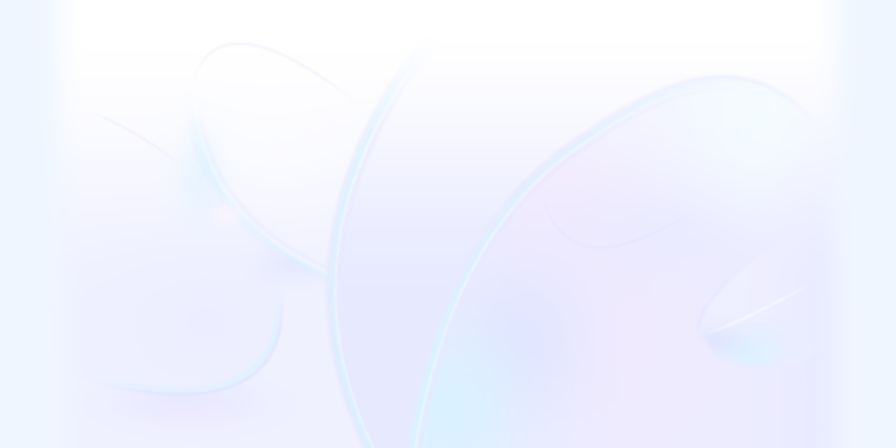
This background is drawn by a WebGL 1 fragment shader. Its source:

```glsl
precision highp float;
// Pale iridescent glass petals floating on a white to lavender backdrop.
// Each rim is a quadratic curve with a signed distance; the rims bound soft
// fills, and blurred colour spots give the pearly tints.

uniform vec2 u_resolution;

#define RIM_WIDTH 0.011
#define RIM_STRENGTH 0.75
#define HAIR_WIDTH 0.0035
#define HAIR_STRENGTH 0.42
#define EDGE_SOFTNESS 0.005
#define SIDE_FADE 0.19

const vec3 WHITE = vec3(1.0, 1.0, 1.0);
const vec3 MIST = vec3(0.940, 0.966, 1.0);
const vec3 LAVENDER = vec3(0.939, 0.945, 1.0);
const vec3 PERIWINKLE = vec3(0.872, 0.893, 1.0);
const vec3 VIOLET = vec3(0.905, 0.914, 0.998);
const vec3 PINK = vec3(0.952, 0.915, 0.992);
const vec3 CYAN = vec3(0.850, 0.948, 1.0);
const vec3 ICE = vec3(0.955, 0.988, 1.0);

// Nearest point on a quadratic curve: x = signed distance (left of travel
// is positive), y = position along the curve from 0 to 1.
vec2 curve(vec2 p, vec2 a, vec2 b, vec2 c) {
  vec2 start = a;
  vec2 best = vec2(1e3, 0.0);
  for (int i = 1; i <= 24; i++) {
    float t = float(i) / 24.0;
    vec2 end = mix(mix(a, b, t), mix(b, c, t), t);
    vec2 dir = end - start;
    vec2 v = p - start;
    float h = clamp(dot(v, dir) / dot(dir, dir), 0.0, 1.0);
    float dist = length(v - dir * h);
    if (dist < abs(best.x)) {
      float side = dir.x * v.y - dir.y * v.x < 0.0 ? -1.0 : 1.0;
      best = vec2(dist * side, t + (h - 1.0) / 24.0);
    }
    start = end;
  }
  return best;
}

float bell(float x, float width) {
  return exp(-x * x / (width * width));
}

float spot(vec2 p, vec2 center, vec2 radius) {
  vec2 q = (p - center) / radius;
  return exp(-dot(q, q));
}

float inside(float d) {
  return smoothstep(-EDGE_SOFTNESS, EDGE_SOFTNESS, d);
}

float endFade(float t) {
  return smoothstep(0.0, 0.25, t) * smoothstep(1.0, 0.75, t);
}

// Thick glass rim: violet outline, cyan refraction and a pale inner glint.
vec3 rim(vec3 col, float d, float amount) {
  float k = amount * RIM_STRENGTH;
  col = mix(col, VIOLET, k * 0.7 * bell(d, RIM_WIDTH * 0.5));
  col = mix(col, CYAN, k * bell(d - RIM_WIDTH, RIM_WIDTH * 0.7));
  col = mix(col, ICE, k * 0.6 * bell(d - RIM_WIDTH * 1.7, RIM_WIDTH * 0.35));
  return mix(col, VIOLET, k * 0.8 * bell(d - RIM_WIDTH * 2.5, RIM_WIDTH * 0.5));
}

vec3 hair(vec3 col, vec3 tint, vec2 c) {
  return mix(col, tint, HAIR_STRENGTH * endFade(c.y) * bell(c.x, HAIR_WIDTH));
}

void main() {
  vec2 p = vec2(2.0, 1.0) * gl_FragCoord.xy / u_resolution;

  // Backdrop
  float depth = smoothstep(0.96, 0.30, p.y);
  vec3 col = mix(WHITE, LAVENDER, depth);

  // Lower left disc with a shadow under its rim
  vec2 disc = curve(p, vec2(0.625, 0.388), vec2(0.677, 0.016), vec2(0.156, 0.161));
  float under = inside(disc.x);
  col = mix(col, VIOLET, 0.35 * spot(p, vec2(0.46, 0.28), vec2(0.24, 0.20)) * (1.0 - under));
  col = mix(col, PERIWINKLE, 0.65 * under * spot(p, vec2(0.42, 0.10), vec2(0.14, 0.045)));
  col = mix(col, PINK, 0.5 * spot(p, vec2(0.43, 0.08), vec2(0.12, 0.04)));
  col = mix(col, PERIWINKLE, 0.75 * endFade(disc.y) * bell(disc.x, 0.005));
  col = mix(col, CYAN, 0.6 * endFade(disc.y) * bell(disc.x + 0.010, 0.007));
  col = hair(col, VIOLET, curve(p, vec2(0.195, 0.753), vec2(0.30, 0.714), vec2(0.417, 0.622)));

  // Upper left loop
  vec2 low = curve(p, vec2(0.424, 0.818), vec2(0.432, 0.521), vec2(0.724, 0.388));
  vec2 top = curve(p, vec2(0.424, 0.805), vec2(0.490, 1.029), vec2(0.833, 0.740));
  col = mix(col, WHITE, 0.35 * inside(low.x) * spot(p, vec2(0.60, 0.68), vec2(0.18, 0.16)));
  col = mix(col, CYAN, 0.5 * spot(p, vec2(0.45, 0.61), vec2(0.045, 0.09)));
  col = mix(col, PERIWINKLE, 0.6 * spot(p, vec2(0.66, 0.41), vec2(0.07, 0.04)) * (1.0 - inside(low.x)));
  col = rim(col, low.x + 0.012, 0.65 * smoothstep(0.0, 0.4, low.y));
  col = mix(col, vec3(0.99, 0.96, 0.99), 0.8 * spot(p, vec2(0.51, 0.523), vec2(0.03, 0.02)));
  col = hair(col, VIOLET, top);

  // Central ribbon
  vec2 ribbon = curve(p, vec2(0.990, 0.974), vec2(0.578, 0.484), vec2(0.820, -0.016));
  vec3 ribbonFill = mix(WHITE, VIOLET, smoothstep(0.98, 0.30, p.y));
  col = mix(col, ribbonFill, inside(ribbon.x) * smoothstep(1.0, 0.8, p.y));
  col = rim(col, ribbon.x, smoothstep(0.02, 0.35, ribbon.y));

  // Large right petal: two joined curves share one distance
  vec2 rise = curve(p, vec2(0.901, -0.042), vec2(0.982, 0.499), vec2(1.302, 0.701));
  vec2 crest = curve(p, vec2(1.302, 0.701), vec2(1.659, 0.956), vec2(1.836, 0.701));
  float petal = abs(rise.x) < abs(crest.x) ? -rise.x : -crest.x;
  vec3 fill = mix(vec3(0.928, 0.925, 1.0), vec3(0.962, 0.966, 1.0), smoothstep(0.4, 0.85, p.y));
  fill = mix(fill, PINK, 0.7 * spot(p, vec2(1.25, 0.52), vec2(0.16, 0.20)));
  fill = mix(fill, PINK, 0.6 * spot(p, vec2(1.38, 0.24), vec2(0.20, 0.22)));
  fill = mix(fill, PERIWINKLE, 0.8 * spot(p, vec2(1.16, 0.24), vec2(0.15, 0.17)));
  fill = mix(fill, CYAN, 0.95 * spot(p, vec2(1.00, 0.08), vec2(0.16, 0.18)));
  fill = mix(fill, ICE, 0.9 * spot(p, vec2(1.70, 0.72), vec2(0.16, 0.18)));
  fill = mix(fill, VIOLET, 0.5 * spot(p, vec2(1.45, 0.47), vec2(0.20, 0.10)));
  col = mix(col, fill, inside(petal) * smoothstep(1.95, 1.65, p.x));
  col = rim(col, petal, smoothstep(1.75, 1.15, p.x));
  col = hair(col, PERIWINKLE, curve(p, vec2(1.206, 0.583), vec2(1.260, 0.326), vec2(1.589, 0.557)));
  col = mix(col, VIOLET, 0.4 * smoothstep(1.3, 1.6, p.x) * endFade(crest.y) * bell(crest.x, 0.006));

  // Small curled shell at the right
  vec2 lip = curve(p, vec2(1.557, 0.266), vec2(1.576, 0.375), vec2(1.849, 0.531));
  vec2 base = curve(p, vec2(1.557, 0.266), vec2(1.615, 0.141), vec2(1.797, 0.198));
  float shell = inside(-lip.x) * inside(base.x) * smoothstep(1.555, 1.575, p.x);
  col = mix(col, LAVENDER, 0.6 * shell * smoothstep(1.9, 1.6, p.x));
  col = mix(col, CYAN, 0.75 * shell * spot(p, vec2(1.67, 0.215), vec2(0.08, 0.05)));
  col = mix(col, PERIWINKLE, 0.8 * shell * spot(p, vec2(1.60, 0.24), vec2(0.06, 0.035)));
  col = mix(col, PERIWINKLE, 0.5 * smoothstep(0.9, 0.0, lip.y) * bell(lip.x, 0.005));
  col = mix(col, VIOLET, 0.6 * smoothstep(1.0, 0.4, base.y) * bell(base.x, 0.006));
  col = hair(col, WHITE, curve(p, vec2(1.562, 0.25), vec2(1.667, 0.284), vec2(1.823, 0.375)));
  col = hair(col, VIOLET, curve(p, vec2(1.784, 0.18), vec2(1.784, 0.089), vec2(1.862, 0.023)));

  // Misty side margins
  float margin = min(p.x, 2.0 - p.x);
  col = mix(MIST, col, smoothstep(0.08, SIDE_FADE, margin));
  gl_FragColor = vec4(col, 1.0);
}
```
